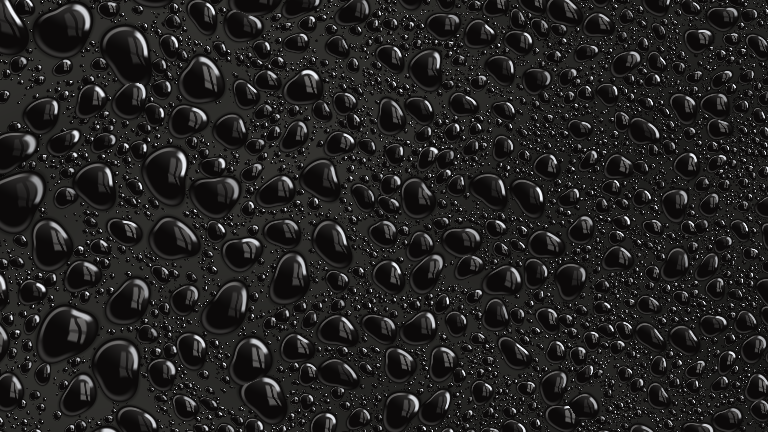
This texture is drawn by a Shadertoy shader. Its source:

```glsl
vec2 hash2(vec2 p) {
    return fract(sin(vec2(dot(p, vec2(127.1, 311.7)), dot(p, vec2(269.5, 183.3)))) * 43758.5453);
}

float layerSize(int layer) {
    return 0.19 * pow(0.6, float(layer));
}

// Drop of one grid cell: centre, radius, shape seed
vec4 dropSeed(vec2 id, int layer) {
    vec2 place = hash2(id + float(layer) * 17.3);
    vec2 kind = hash2(id + float(layer) * 17.3 + 91.7);
    float radius = kind.y < 0.88 ? mix(0.23, 0.48, kind.x) : 0.0;
    return vec4(vec3(id + 0.5 + (place - 0.5) * 0.46, radius) * layerSize(layer), place.x);
}

// Local coordinates in which the wobbly outline is the unit circle
vec2 dropSpace(vec2 p, vec4 drop) {
    vec2 q = (p - drop.xy) / drop.z;
    float a = atan(q.y, q.x + 1e-5);
    float wobble = 0.7 + 5.0 * drop.z;
    return q / (1.0 + wobble * (0.13 * sin(2.0 * a + drop.w * 40.0) + 0.075 * sin(3.0 * a + drop.w * 70.0)));
}

// Free distance from p to the drops of all larger layers
float clearance(vec2 p, int layer) {
    float nearest = 1.0;
    for (int k = 0; k < layer; k++) {
        vec2 cell = floor(p / layerSize(k));
        float outline = k == 0 ? 1.0 : 0.8;
        for (int i = 0; i < 9; i++) {
            vec4 drop = dropSeed(cell + vec2(i % 3 - 1, i / 3 - 1), k);
            if (drop.z > 0.0)
                nearest = min(nearest, (length(dropSpace(p, drop)) - outline) * drop.z);
        }
    }
    return nearest;
}

// Black water with window reflections, glints and a faint lower rim
vec3 shadeDrop(vec2 n, float seed, float layer) {
    float rho = max(length(n), 1e-3);
    vec2 dir = n / rho;
    float inside = 1.0 - smoothstep(0.82, 0.98, rho);

    float sheen = smoothstep(0.0, 0.9, dot(n, vec2(0.5, 0.85))) * inside;
    float pane = (1.0 - smoothstep(0.22, 0.3, abs(n.x - 0.36)))
               * (1.0 - smoothstep(0.34, 0.46, abs(n.y - 0.16 + 0.35 * n.x * n.x)));
    pane *= smoothstep(0.03, 0.07, abs(n.x - 0.42 + 0.2 * n.y));
    pane *= 0.6 + 0.4 * smoothstep(0.02, 0.08, abs(n.y - 0.1 + 0.3 * n.x));

    float angle = 0.3 + 0.7 * seed;
    float glint = 1.0 - smoothstep(0.04, 0.13 + 0.05 * layer, abs(rho - 0.8 + 0.04 * layer));
    glint *= smoothstep(0.78, 0.93, dot(dir, vec2(cos(angle), sin(angle))));
    float streak = (1.0 - smoothstep(0.02, 0.08, abs(rho - 0.86)))
                 * smoothstep(0.6, 0.95, dot(dir, vec2(cos(angle + 1.5), sin(angle + 1.5))));
    float rim = smoothstep(0.74, 0.88, rho) * (1.0 - smoothstep(0.9, 1.0, rho))
              * smoothstep(0.2, 0.9, dot(dir, vec2(-0.5, -0.86)));

    vec3 color = vec3(0.042, 0.036, 0.035);
    color += (0.13 * sheen + 0.22 * pane * (0.3 + 1.2 * seed) + 0.17 * rim + 0.3 * streak) * vec3(1.0, 1.0, 0.99);
    return mix(color, vec3(0.95, 0.96, 0.98), glint * (0.55 + 0.45 * fract(seed * 23.0)));
}

void mainImage(out vec4 fragColor, in vec2 fragCoord) {
    vec2 uv = fragCoord / iResolution.y;

    // Conformal stretch: drops shrink towards the right
    vec2 z = uv - vec2(0.0, 0.5);
    vec2 p = z + 0.48 * vec2(z.x * z.x - z.y * z.y, 2.0 * z.x * z.y);
    vec2 slope = vec2(1.0, 0.0) + 0.96 * z;
    float pixel = length(slope) / iResolution.y;
    vec2 turn = normalize(slope);
    p += 0.02 * sin(p.yx * vec2(11.0, 9.0) + vec2(0.5, 2.0));

    // Matt ground with soft patches, dimmer at the right and bottom
    float fade = 1.05 - 0.3 * smoothstep(0.6, 1.8, uv.x) - 0.15 * (1.0 - uv.y);
    fade += 0.12 * sin(uv.x * 5.0 + 2.0 * sin(uv.y * 4.0)) * sin(uv.y * 6.0 + 1.0);
    vec3 color = vec3(0.18, 0.178, 0.168) * fade;

    // Drops from the finest layer to the largest
    for (int layer = 5; layer >= 0; layer--) {
        vec2 cell = floor(p / layerSize(layer));
        float best = 1.3;
        vec2 local = vec2(0.0);
        vec4 found = vec4(0.0);
        for (int i = 0; i < 9; i++) {
            vec4 drop = dropSeed(cell + vec2(i % 3 - 1, i / 3 - 1), layer);
            if (drop.z <= 0.0 || length(dropSpace(p, drop)) > 1.35) continue;
            float room = clearance(drop.xy, layer) * 0.95;
            if (room < drop.z * 0.22) continue;
            drop.z = min(drop.z, room);
            vec2 n = dropSpace(p, drop);
            if (length(n) < best) {
                best = length(n);
                local = n;
                found = drop;
            }
        }
        if (found.z > 0.0) {
            color *= 1.0 - 0.3 * (1.0 - smoothstep(1.0, 1.14, best));
            float edge = 0.7 * pixel / found.z;
            float cover = 1.0 - smoothstep(1.0 - edge, 1.0 + edge, best);
            // Turn back so that the light falls from one side everywhere
            vec2 lit = vec2(dot(local, turn), dot(local, vec2(-turn.y, turn.x)));
            color = mix(color, shadeDrop(lit, found.w, float(layer)), cover);
        }
    }
    fragColor = vec4(color, 1.0);
}
```
